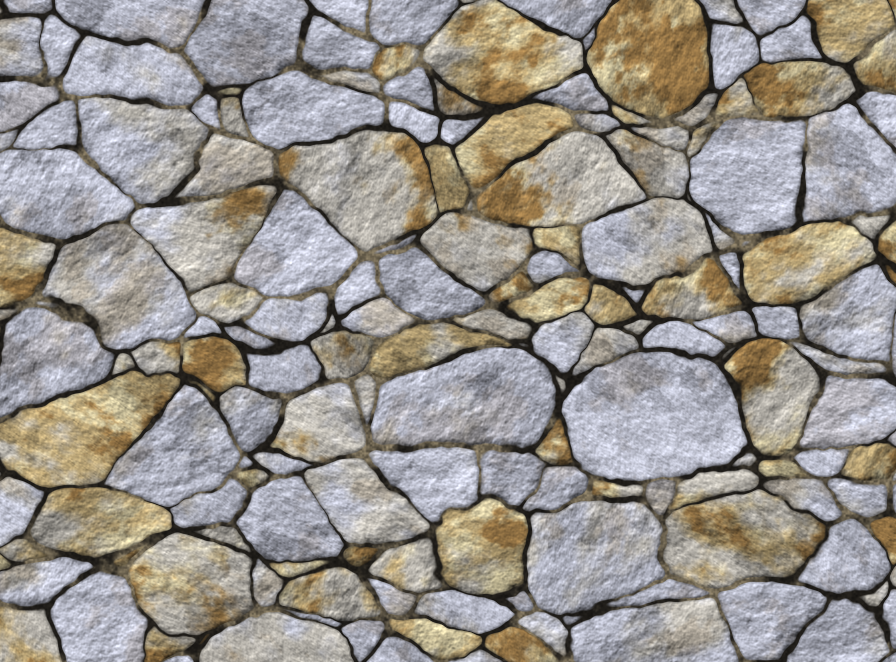
This texture is drawn by a Shadertoy shader. Its source:

```glsl
float hash(vec2 p) {
    vec3 h = fract(vec3(p.xyx) * 0.1031);
    h += dot(h, h.yzx + 33.33);
    return fract((h.x + h.y) * h.z);
}

float noise(vec2 p) {
    vec2 i = floor(p), f = fract(p);
    f = f * f * (3.0 - 2.0 * f);
    vec2 o = vec2(0.0, 1.0);
    return mix(mix(hash(i), hash(i + o.yx), f.x),
               mix(hash(i + o), hash(i + 1.0), f.x), f.y);
}

float fbm(vec2 p) {
    float sum = 0.0, amp = 0.5, total = 0.0;
    for (int i = 0; i < 5; i++) {
        sum += amp * noise(p);
        total += amp;
        amp *= 0.58;
        p = mat2(0.8, 0.6, -0.6, 0.8) * p * 2.03 + 17.3;
    }
    return sum / total;
}

// Stone centre in grid units, with a weight that lets some stones grow large
vec3 stoneSite(vec2 cell) {
    vec2 jitter = vec2(hash(cell + 3.1), hash(cell + 31.7));
    vec2 centre = cell + vec2(0.5 * mod(cell.y, 2.0), 0.0) + 0.1 + 0.8 * jitter;
    return vec3(centre, 2.1 * pow(hash(cell + 71.4), 3.5));
}

float power(vec2 q, vec3 site) {
    vec2 d = q - site.xy;
    return dot(d, d) - site.z;
}

void mainImage(out vec4 fragColor, in vec2 fragCoord) {
    vec2 p = fragCoord / iResolution.y;
    float pixel = 1.0 / iResolution.y;
    vec2 gridScale = vec2(10.0, 14.5);

    // Ragged outlines
    vec2 warped = p
        + 0.05 * (vec2(noise(p * 7.0), noise(p * 7.0 + 40.0)) - 0.5)
        + 0.011 * (vec2(noise(p * 31.0), noise(p * 31.0 + 70.0)) - 0.5)
        + 0.004 * (vec2(noise(p * 90.0), noise(p * 90.0 + 20.0)) - 0.5);
    vec2 q = warped * gridScale;
    vec2 home = floor(q);

    // Owning stone
    vec3 stone = vec3(0.0);
    vec2 id = home;
    float best = 1e5;
    for (int y = -3; y <= 3; y++)
    for (int x = -3; x <= 3; x++) {
        vec2 cell = home + vec2(x, y);
        vec3 site = stoneSite(cell);
        float d = power(q, site);
        if (d < best) { best = d; stone = site; id = cell; }
    }

    // Distance to the outline, corners slightly rounded, and outward direction
    float sharpness = 330.0;
    float weightSum = 1e-30;
    vec2 outward = vec2(0.0, 1e-30);
    for (int y = -3; y <= 3; y++)
    for (int x = -3; x <= 3; x++) {
        vec2 cell = home + vec2(x, y);
        if (cell == id) continue;
        vec3 site = stoneSite(cell);
        vec2 away = (site.xy - stone.xy) * gridScale;
        float d = (power(q, site) - best) / (2.0 * length(away));
        float weight = exp(-sharpness * d);
        weightSum += weight;
        outward += weight * normalize(away);
    }
    outward /= weightSum;
    float gap = 0.0004 + 0.0046 * noise(p * 17.0 + 9.0);
    float edge = -log(weightSum) / sharpness - gap;

    // Rough split face, with its own grain direction per stone
    float angle = (hash(id + 8.3) - 0.5) * 2.4;
    mat2 turn = mat2(cos(angle), sin(angle), -sin(angle), cos(angle));
    vec2 offset = 50.0 * vec2(hash(id + 12.9), hash(id + 44.2));
    vec2 stretch = vec2(1.0, 1.35);
    vec2 light = normalize(vec2(-0.45, 0.9));
    vec2 face = turn * p * stretch + offset;
    vec2 faceLit = turn * (p + 0.003 * light) * stretch + offset;
    float relief = fbm(face * 19.0) - fbm(faceLit * 19.0);
    float grain = 0.5 * (noise(p * 200.0) + noise(p * 330.0 + 5.0)) - 0.5;

    // Mineral colours and stains
    float kind = hash(id + 5.3);
    float stain = fbm(face * 8.0 + 21.0) - 0.5;
    float vein = fbm(face * 16.0 + 63.0) - 0.5;
    vec3 lavender = vec3(0.705, 0.715, 0.77);
    vec3 warmGrey = vec3(0.70, 0.685, 0.655);
    vec3 ochre = vec3(0.69, 0.61, 0.44);
    vec3 cream = vec3(0.76, 0.72, 0.58);
    vec3 rust = vec3(0.52, 0.38, 0.20);
    vec3 color = mix(lavender, warmGrey, smoothstep(0.34, 0.6, kind + stain));
    float yellow = smoothstep(0.68, 0.86, kind + stain);
    color = mix(color, mix(ochre, cream, smoothstep(0.0, 0.18, vein)), yellow);
    float rusty = smoothstep(0.1, 0.24, stain - vein * 0.8 + 0.05 * hash(id + 2.2));
    color = mix(color, rust, rusty * (0.12 + 0.6 * yellow));

    // Light on relief, chipped facets, bevel and tilted face
    float bevel = 1.0 - smoothstep(0.0, 0.012, edge);
    float shade = 0.97 + 0.09 * hash(id + 19.6);
    shade += 2.7 * relief + 0.26 * grain + 0.2 * vein;
    float chip = fbm(face * 11.0 + 140.0) + 0.12 * (noise(face * 4.0) - 0.5);
    shade -= 0.17 * smoothstep(0.56, 0.62, chip);
    shade += bevel * (0.17 * dot(outward, light) - 0.05);
    vec2 tilt = vec2(hash(id + 26.1), hash(id + 37.8)) - 0.5;
    shade += 0.8 * dot(tilt, warped - stone.xy / gridScale);
    shade *= mix(0.75, 1.0, smoothstep(0.0, 0.005, edge));
    color *= max(shade, 0.15);

    // Dark joints with patches of mortar
    float mortar = smoothstep(0.47, 0.68, fbm(p * 15.0 + 90.0));
    vec3 joint = mix(vec3(0.12, 0.11, 0.095), vec3(0.45, 0.41, 0.33), mortar);
    joint *= 1.0 + 0.8 * grain;
    float soft = max(0.0014, 0.7 * pixel);
    color = mix(joint, color, smoothstep(-soft, soft, edge));

    fragColor = vec4(clamp(color, 0.0, 1.0), 1.0);
}
```
